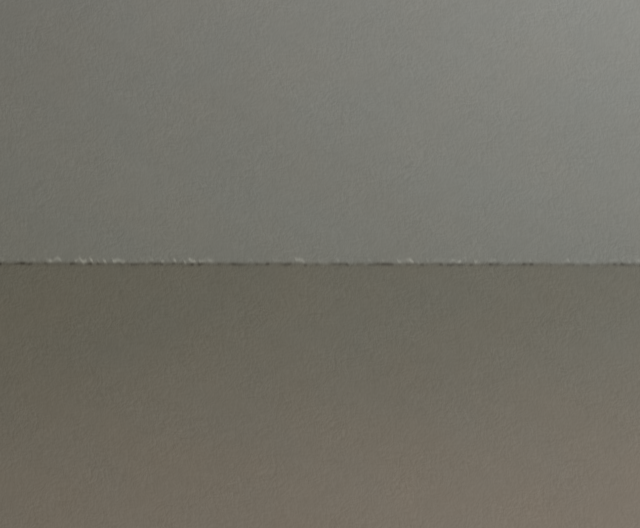
Write a Shadertoy shader that draws this texture.

```glsl
// Two softly lit sheets of grainy grey paper meeting at a rough horizontal seam.

vec2 hash2(vec2 p) {
    vec3 q = fract(p.xyx * vec3(0.1031, 0.1030, 0.0973));
    q += dot(q, q.yzx + 33.33);
    return fract((q.xx + q.yz) * q.zy);
}

// Distance to the nearest scattered point
float cellular(vec2 p) {
    vec2 cell = floor(p), f = fract(p);
    float nearest = 2.0;
    for (int y = -1; y <= 1; y++)
        for (int x = -1; x <= 1; x++) {
            vec2 offset = vec2(x, y);
            vec2 d = offset + hash2(cell + offset) - f;
            nearest = min(nearest, dot(d, d));
        }
    return sqrt(nearest);
}

// Relief of the fibres, lit diagonally
float emboss(vec2 p, float scale) {
    vec2 q = p * scale + 17.0;
    return cellular(q + vec2(0.24, -0.13)) - cellular(q - vec2(0.24, -0.13));
}

// Broad uneven tone from layered sines
float mottle(vec2 p) {
    float sum = 0.0, amplitude = 0.5;
    for (int i = 0; i < 4; i++) {
        sum += amplitude * sin(p.x + 1.7 * sin(p.y)) * cos(p.y + 0.8 * sin(p.x));
        p = mat2(1.5, 1.1, -1.1, 1.5) * p + 2.3;
        amplitude *= 0.6;
    }
    return sum;
}

// Smoothly varying random strength along the seam
float ripple(float x) {
    float i = floor(x), f = fract(x);
    return mix(hash2(vec2(i, 7.0)).x, hash2(vec2(i + 1.0, 7.0)).x, f * f * (3.0 - 2.0 * f));
}

void mainImage(out vec4 fragColor, in vec2 fragCoord) {
    vec2 uv = fragCoord / iResolution.xy;
    vec2 p = fragCoord / iResolution.y;
    float pixel = 1.0 / iResolution.y;

    // Upper sheet, brightest toward the top right
    float rise = clamp((uv.y - 0.5) * 2.0, 0.0, 1.0);
    vec3 upper = mix(mix(vec3(0.422, 0.418, 0.384), vec3(0.484, 0.486, 0.461), uv.x),
                     mix(vec3(0.436, 0.431, 0.404), vec3(0.548, 0.551, 0.530), uv.x), rise);

    // Lower sheet, warming toward its near edge
    float fall = smoothstep(0.05, 1.1, 1.0 - uv.y * 2.0);
    vec3 lower = mix(mix(vec3(0.374, 0.362, 0.318), vec3(0.432, 0.424, 0.386), uv.x),
                     mix(vec3(0.428, 0.401, 0.357), vec3(0.492, 0.459, 0.416), uv.x), fall);

    // Soft, slightly ragged joint
    float seamY = 0.5015 - 0.002 * uv.x + 0.002 * (ripple(p.x * 130.0) - 0.5);
    float d = p.y - seamY;
    vec3 color = mix(lower, upper, smoothstep(-0.005 - pixel, 0.005 + pixel, d));

    // Uneven paper grain, warped so that no cell pattern shows
    vec2 warped = p + 0.006 * vec2(mottle(p * 40.0), mottle(p.yx * 37.0 + 6.0));
    float patches = 0.9 + 0.5 * mottle(p * 21.0 + 8.0);
    float grain = 0.018 * emboss(warped * vec2(1.0, 0.75), 210.0)
                + 0.014 * emboss(warped, 115.0)
                + 0.012 * (0.45 - cellular(warped.yx * vec2(0.8, 1.0) * 90.0 + 40.0));
    color += patches * grain + 0.005 * mottle(p * 9.0) + 0.006 * mottle(p * 55.0);
    color += vec3(0.004, 0.0, -0.003) * mottle(p * 14.0 + 4.0);

    // Shadow in the joint, broken into short faint dashes
    float dash = 0.3 + 0.7 * smoothstep(0.3, 0.95, ripple(p.x * 140.0 + 31.0));
    dash *= 0.45 + 0.7 * ripple(p.x * 26.0 + 5.0);
    float crease = exp(-pow((d + 0.001) / 0.0034, 2.0));
    color -= vec3(0.115, 0.118, 0.11) * dash * crease;
    color -= 0.008 * exp(-abs(d + 0.003) / 0.010);

    // Small pale torn fibres scattered along the upper lip
    float cluster = smoothstep(0.35, 0.9, ripple(p.x * 23.0 + 64.0));
    float fleck = smoothstep(0.35, 1.0, ripple(p.x * 165.0 + d * 60.0 + 200.0));
    float height = 0.003 + 0.006 * ripple(p.x * 120.0 + 400.0);
    float lip = exp(-pow((d - height) / 0.0042, 2.0));
    color += vec3(0.115, 0.115, 0.108) * fleck * (0.3 + 0.7 * cluster) * lip;

    fragColor = vec4(clamp(color, 0.0, 1.0), 1.0);
}
```
